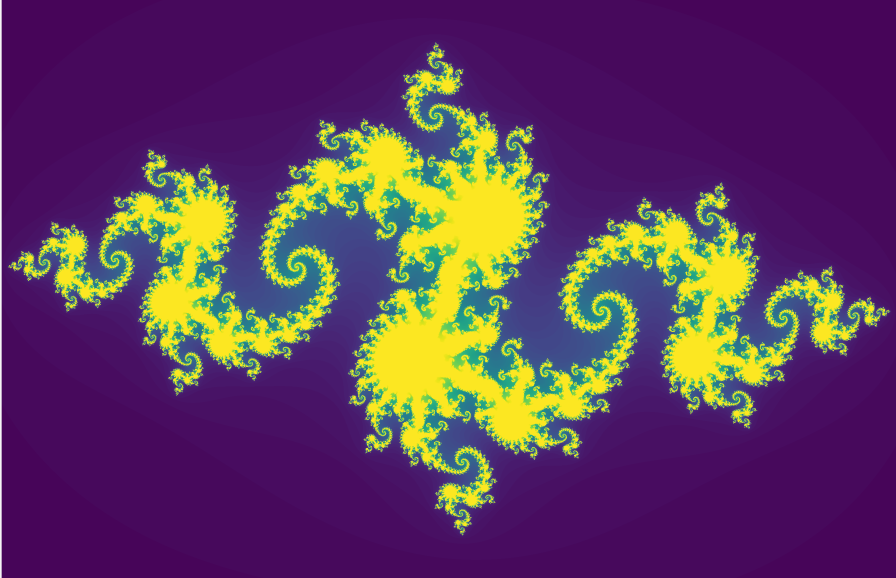
Give the GLSL for this background, as a WebGL 2 fragment shader.

```glsl
#version 300 es
precision highp float;
// Draws a spiral Julia set coloured by escape time, from violet to yellow.

#define JULIA_C vec2(-0.8, 0.156)    // constant of z^2 + c
#define VIEW_HEIGHT 2.0              // plane units over the canvas height
#define VIEW_CENTER vec2(-0.004, 0.0)
#define MAX_STEPS 100
#define ESCAPE_RADIUS 2.0
#define SAMPLES 3                    // per axis, smooths the edges
#define MARGIN_WIDTH 0.002           // pale strip, as a share of the width
#define MARGIN_COLOR vec3(0.96)

uniform vec2 u_resolution;
out vec4 fragColor;

vec2 complexSquare(vec2 z) {
    return vec2(z.x * z.x - z.y * z.y, 2.0 * z.x * z.y);
}

// Share of the step budget used before the orbit escapes.
float escapeTime(vec2 z) {
    int steps = 0;
    for (int i = 0; i < MAX_STEPS; i++) {
        if (dot(z, z) > ESCAPE_RADIUS * ESCAPE_RADIUS) break;
        z = complexSquare(z) + JULIA_C;
        steps++;
    }
    return float(steps) / float(MAX_STEPS);
}

// Polynomial ramp: violet, blue, teal, green, yellow.
vec3 escapePalette(float t) {
    const vec3 k0 = vec3(0.2777, 0.0054, 0.3341);
    const vec3 k1 = vec3(0.1051, 1.4046, 1.3846);
    const vec3 k2 = vec3(-0.3309, 0.2148, 0.0951);
    const vec3 k3 = vec3(-4.6342, -5.7991, -19.3324);
    const vec3 k4 = vec3(6.2283, 14.1799, 56.6906);
    const vec3 k5 = vec3(4.7764, -13.7451, -65.3530);
    const vec3 k6 = vec3(-5.4355, 4.6459, 26.3124);
    vec3 color = k0 + t * (k1 + t * (k2 + t * (k3 + t * (k4 + t * (k5 + t * k6)))));
    return clamp(color, 0.0, 1.0);
}

vec3 sceneColor(vec2 position) {
    if (position.x < MARGIN_WIDTH * u_resolution.x) return MARGIN_COLOR;
    vec2 centered = (position - 0.5 * u_resolution) / u_resolution.y;
    return escapePalette(escapeTime(centered * VIEW_HEIGHT + VIEW_CENTER));
}

void main() {
    // Average a regular grid of samples inside each pixel.
    vec3 total = vec3(0.0);
    for (int j = 0; j < SAMPLES; j++) {
        for (int i = 0; i < SAMPLES; i++) {
            vec2 offset = (vec2(i, j) + 0.5) / float(SAMPLES) - 0.5;
            total += sceneColor(gl_FragCoord.xy + offset);
        }
    }
    fragColor = vec4(total / float(SAMPLES * SAMPLES), 1.0);
}
```
